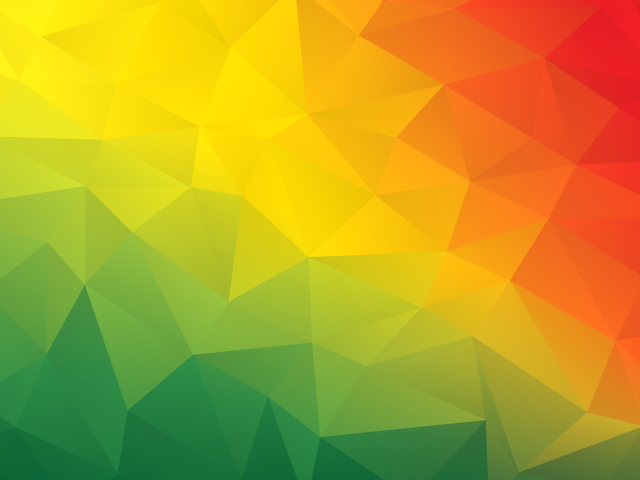
Reproduce this background procedurally as a WebGL 2 fragment shader.

```glsl
#version 300 es
precision highp float;
// Low-poly backdrop: faceted diagonal blend from green through yellow to red.

uniform vec2 u_resolution;
out vec4 outColor;

// Facet layout, in units of canvas height
const vec2 CELL = vec2(0.19, 0.145);
const float TILT = 0.52;
const float JITTER = 0.62;

// Facet shading
const float FLATNESS = 0.5;
const float FACET_SHIFT = 0.085;
const float FACET_LIGHT = 0.06;
const float FACET_SLOPE = 0.35;
const vec2 BLEND_DIR = vec2(0.5, 0.86);

// Warm side
const vec3 LEMON = vec3(1.00, 0.94, 0.10);
const vec3 YELLOW = vec3(0.99, 0.86, 0.01);
const vec3 AMBER = vec3(0.98, 0.70, 0.06);
const vec3 ORANGE = vec3(0.95, 0.43, 0.12);
const vec3 RED = vec3(0.91, 0.12, 0.14);

// Cool side
const vec3 LIME = vec3(0.58, 0.73, 0.23);
const vec3 OLIVE = vec3(0.76, 0.65, 0.16);
const vec3 GREEN = vec3(0.18, 0.54, 0.27);
const vec3 MOSS = vec3(0.31, 0.44, 0.22);
const vec3 PINE = vec3(0.03, 0.38, 0.20);

float hash(vec2 p) {
    return fract(sin(dot(p, vec2(127.1, 311.7))) * 43758.5);
}

float ramp(float a, float b, float x) {
    return clamp((x - a) / (b - a), 0.0, 1.0);
}

// Smooth colour field that the facets sample
vec3 colorField(vec2 p) {
    float heat = p.x + 0.53 * p.y;
    vec3 warm = mix(LEMON, YELLOW, ramp(0.45, 0.85, heat));
    warm = mix(warm, AMBER, ramp(0.96, 1.2, heat));
    warm = mix(warm, ORANGE, ramp(1.2, 1.42, heat));
    warm = mix(warm, RED, ramp(1.42, 1.74, heat));

    // Height above the green band, which narrows towards the right
    float rise = (p.y - 0.24 + 0.2 * p.x) / max(0.61 - 0.27 * p.x, 0.1);
    float right = smoothstep(0.6, 1.25, p.x);
    vec3 cool = mix(PINE, mix(GREEN, MOSS, right), ramp(-0.4, 0.0, rise));
    cool = mix(cool, mix(LIME, OLIVE, right), ramp(0.0, 0.46, rise));
    return mix(cool, warm, ramp(0.46, 1.0, rise));
}

mat2 gridRotation() {
    float c = cos(TILT), s = sin(TILT);
    return mat2(c, -s, s, c);
}

// Jittered grid corner in canvas units
vec2 corner(vec2 id) {
    vec2 offset = vec2(hash(id), hash(id + 37.3)) - 0.5;
    return gridRotation() * ((id + JITTER * offset) * CELL);
}

// Signed distance to the line a-b, positive on its left
float edgeDistance(vec2 p, vec2 a, vec2 b) {
    vec2 e = normalize(b - a), d = p - a;
    return e.x * d.y - e.y * d.x;
}

// Colour of one triangle, weighted by its smooth coverage in alpha
vec4 facet(vec2 p, vec2 a, vec2 b, vec2 c, vec2 seed, float pixel) {
    float inside = min(edgeDistance(p, a, b),
                   min(edgeDistance(p, b, c), edgeDistance(p, c, a)));
    float cover = clamp(inside / pixel + 0.5, 0.0, 1.0);
    if (cover <= 0.0) return vec4(0.0);

    vec2 center = (a + b + c) / 3.0;
    float shift = (hash(seed + 5.1) - 0.5) * FACET_SHIFT;
    vec3 color = colorField(mix(p, center, FLATNESS) + BLEND_DIR * shift);

    float angle = 6.2832 * hash(seed + 11.7);
    float slope = dot(p - center, vec2(cos(angle), sin(angle)));
    float light = 1.0 + FACET_LIGHT * (hash(seed + 23.9) - 0.5) + FACET_SLOPE * slope;
    return vec4(color * light, 1.0) * cover;
}

void main() {
    float pixel = 1.0 / u_resolution.y;
    vec2 p = gl_FragCoord.xy * pixel;
    vec2 home = floor((p * gridRotation()) / CELL);
    vec4 sum = vec4(0.0);

    // Each cell splits into two triangles along a random diagonal
    for (int y = -1; y <= 1; y++) {
        for (int x = -1; x <= 1; x++) {
            vec2 id = home + vec2(x, y);
            vec2 a = corner(id), b = corner(id + vec2(1.0, 0.0));
            vec2 c = corner(id + 1.0), d = corner(id + vec2(0.0, 1.0));
            bool rising = hash(id + 71.3) > 0.5;
            sum += facet(p, a, b, rising ? c : d, id, pixel);
            sum += facet(p, rising ? a : b, c, d, id + 0.4, pixel);
        }
    }
    outColor = vec4(clamp(sum.rgb / max(sum.a, 0.001), 0.0, 1.0), 1.0);
}
```
